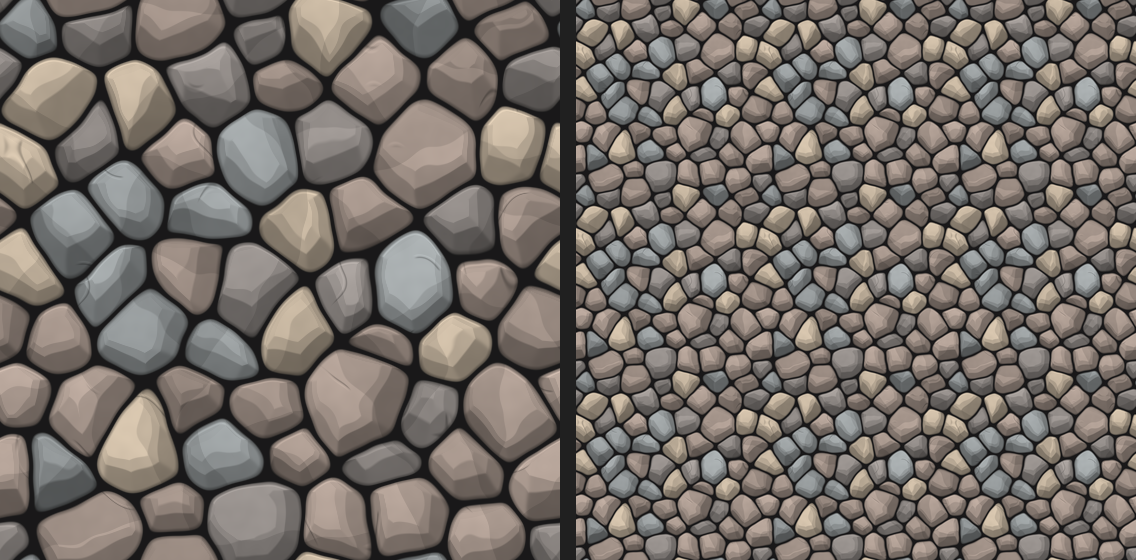
Left: one tile. Right: repeated 3 by 3.
This texture is drawn by a three.js fragment shader. Its source:

```glsl
varying vec2 vUv;

const vec2 GRID = vec2(7.0, 9.0);

vec3 hash3(vec2 c) {
  vec3 k = vec3(dot(c, vec2(127.1, 311.7)), dot(c, vec2(269.5, 183.3)), dot(c, vec2(419.2, 371.9)));
  return fract(sin(k) * 43758.5);
}

vec2 wrapCell(vec2 cell, vec2 period) {
  return floor(mod(cell + 0.5, period));
}

float corner(vec2 cell, vec2 f, float period) {
  float a = 6.2832 * hash3(wrapCell(cell, vec2(period)) + 31.0).x;
  return dot(vec2(cos(a), sin(a)), f);
}

// Gradient noise that repeats after a whole number of cells
float noise(vec2 p, float period) {
  vec2 i = floor(p), f = fract(p);
  vec2 u = f * f * f * (f * (f * 6.0 - 15.0) + 10.0);
  vec2 e = vec2(1.0, 0.0);
  return mix(
    mix(corner(i, f, period), corner(i + e.xy, f - e.xy, period), u.x),
    mix(corner(i + e.yx, f - e.yx, period), corner(i + e.xx, f - e.xx, period), u.x), u.y);
}

// Stone centre in xy, size weight in z
vec3 site(vec2 cell) {
  vec2 id = wrapCell(cell, GRID);
  vec3 r = hash3(id);
  float stagger = 0.5 * mod(id.y, 2.0) - 0.25;
  vec2 jitter = vec2(0.5 * (r.x - 0.5) + stagger, 0.62 * (r.y - 0.5));
  return vec3((cell + 0.5 + jitter) / GRID, 0.006 * r.z * r.z);
}

vec3 stoneColour(vec3 r) {
  vec3 blueGrey = vec3(0.60, 0.62, 0.625);
  vec3 taupe = vec3(0.67, 0.605, 0.565);
  vec3 neutral = vec3(0.60, 0.575, 0.56);
  vec3 sand = vec3(0.79, 0.725, 0.64);
  vec3 c = r.x < 0.30 ? blueGrey : r.x < 0.66 ? taupe : r.x < 0.87 ? neutral : sand;
  return c * (0.95 + 0.14 * r.y);
}

void main() {
  // Wobble the outlines
  vec2 p = vUv;
  p += 0.022 * vec2(noise(vUv * 7.0, 7.0), noise(vUv * 7.0 + 3.4, 7.0));
  p += 0.005 * vec2(noise(vUv * 19.0, 19.0), noise(vUv * 19.0 + 8.6, 19.0));
  vec2 base = floor(p * GRID);

  // Find the stone that owns this point
  vec3 own = vec3(0.0);
  vec2 ownCell = base;
  float nearest = 1e3;
  for (int y = -2; y <= 2; y++) {
    for (int x = -2; x <= 2; x++) {
      vec2 cell = base + vec2(float(x), float(y));
      vec3 s = site(cell);
      float power = dot(p - s.xy, p - s.xy) - s.z;
      if (power < nearest) {
        nearest = power;
        own = s;
        ownCell = cell;
      }
    }
  }
  vec2 id = wrapCell(ownCell, GRID);
  vec3 rnd = hash3(id + 57.0);
  vec2 rel = p - own.xy;

  // Rounded distance to the joints, and one bevel facet per neighbour
  float joint = 0.0, bevel = 1e3, lit = 0.0, facing = 0.0, total = 1e-30;
  for (int y = -2; y <= 2; y++) {
    for (int x = -2; x <= 2; x++) {
      vec2 cell = base + vec2(float(x), float(y));
      vec3 s = site(cell);
      vec2 gap = s.xy - own.xy;
      float span = length(gap);
      if (span < 1e-4) continue;
      vec2 dir = gap / span;
      float d = (dot(p - s.xy, p - s.xy) - s.z - nearest) / (2.0 * span);
      joint += exp(-d / 0.0075);
      vec3 e = hash3(id + 17.0 * wrapCell(cell, GRID));
      float low = smoothstep(-0.5, 0.9, 0.3 * dir.x - dir.y);
      float t = d / (mix(0.013, 0.040, low) * (0.65 + 0.7 * e.x));
      bevel = min(bevel, t);
      float w = exp(-20.0 * t);
      lit += w * (0.82 + 0.17 * dot(dir, vec2(-0.25, 0.97)) + 0.10 * (e.y - 0.5));
      facing += w * dir.y;
      total += w;
    }
  }
  float d = -0.0075 * log(joint);
  lit /= total;
  facing /= total;

  // Flat painted planes: bevel, middle step, top face, slanted split
  vec2 grain = vUv + rnd.xy;
  float wobble = noise(grain * 14.0, 14.0);
  float top = smoothstep(0.95, 1.05, bevel + 0.35 * wobble);
  float middle = smoothstep(1.45, 1.53, bevel + 0.8 * wobble);
  float tone = mix(lit, mix(mix(1.0, lit, 0.4), 1.0, middle), top);
  float a = 6.2832 * rnd.z;
  float split = dot(rel, vec2(cos(a), sin(a))) + 0.025 * wobble - 0.012;
  tone *= 1.0 - 0.10 * smoothstep(-0.001, 0.002, split);
  tone *= 1.0 + 0.6 * rel.y + 0.05 * noise(grain * 9.0, 9.0) + 0.025 * noise(grain * 40.0, 40.0);

  // Sparse cracks with a pale lower lip
  float vein = noise(grain * 8.0 + 2.7, 8.0);
  float cracked = smoothstep(0.12, 0.25, noise(grain * 11.0 + 5.3, 11.0)) * step(0.45, rnd.y);
  tone *= 1.0 - 0.22 * cracked * (1.0 - smoothstep(0.0, 0.02, abs(vein)));
  tone += 0.06 * cracked * (1.0 - smoothstep(0.0, 0.02, abs(vein - 0.035)));

  // Shaded edge, pale upper rim and dark joints
  tone *= mix(0.70, 1.0, smoothstep(0.004, 0.011, d));
  float rim = 1.0 - smoothstep(0.0, 0.0025, abs(d - 0.0095));
  tone += 0.12 * rim * smoothstep(0.3, 0.9, facing) * step(0.4, rnd.z);
  vec3 mortar = vec3(0.098, 0.096, 0.098);
  vec3 colour = mix(mortar, stoneColour(rnd) * tone, smoothstep(0.0022, 0.0056, d));
  gl_FragColor = vec4(colour, 1.0);
}
```
